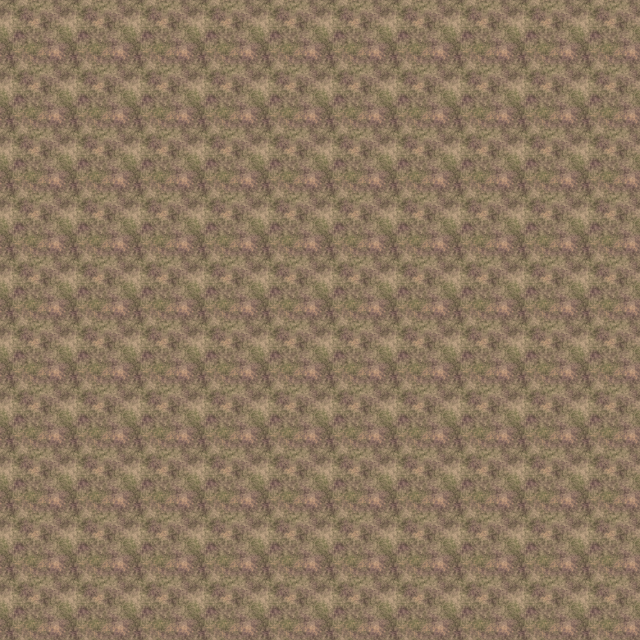
Reproduce this texture procedurally as a three.js fragment shader.

```glsl
// Weathered earthy stone: mottled tan, olive and mauve blotches with fine cracks and grit, in a 10 by 10 repeat.
varying vec2 vUv;

#define REPEATS 10.0        // tiles across and down
#define BLOTCH_CELLS 4.0    // blotches per tile
#define BLOTCH_CONTRAST 0.54
#define GRAIN_CELLS 25.0    // grit per tile
#define GRAIN_CONTRAST 0.38
#define CRACK_CELLS 5.0
#define CRACK_WIDTH 0.06
#define CRACK_DEPTH 0.20
#define TINT_STRENGTH 0.055
#define MID_TONE 0.475
#define DARK_EARTH vec3(0.375, 0.320, 0.255)
#define PALE_SAND vec3(0.745, 0.640, 0.520)

float hash(vec2 p) {
  return fract(sin(dot(p, vec2(127.1, 311.7))) * 43758.5);
}

// Unit gradient at a lattice point that wraps after a whole period
vec2 gradient(vec2 cell, float period, float seed) {
  float angle = 6.28319 * hash(mod(cell, period) + seed);
  return vec2(cos(angle), sin(angle));
}

// Wrapping gradient noise, about -0.7 to 0.7
float noise(vec2 p, float period, float seed) {
  p *= period;
  vec2 i = floor(p);
  vec2 f = p - i;
  vec2 u = f * f * f * (f * (f * 6.0 - 15.0) + 10.0);
  vec2 e = vec2(1.0, 0.0);
  float a = dot(gradient(i, period, seed), f);
  float b = dot(gradient(i + e.xy, period, seed), f - e.xy);
  float c = dot(gradient(i + e.yx, period, seed), f - e.yx);
  float d = dot(gradient(i + e.xx, period, seed), f - e.xx);
  return mix(mix(a, b, u.x), mix(c, d, u.x), u.y);
}

float fbm(vec2 p, float period, float seed) {
  float sum = 0.0;
  float amplitude = 1.0;
  for (int octave = 0; octave < 4; octave++) {
    sum += amplitude * noise(p, period, seed);
    amplitude *= 0.62;
    period *= 2.0;
    seed += 17.0;
  }
  return sum;
}

void main() {
  vec2 tile = vUv * REPEATS;

  // Ragged blotches, bent by a gentle warp
  vec2 warp = vec2(noise(tile, 6.0, 3.0), noise(tile, 6.0, 41.0));
  vec2 bent = tile + 0.07 * warp;
  float blotch = fbm(bent, BLOTCH_CELLS, 7.0);
  float tone = MID_TONE + BLOTCH_CONTRAST * blotch;

  // Fine grit in two sizes
  float grit = noise(tile, GRAIN_CELLS, 59.0) + 0.6 * noise(tile, GRAIN_CELLS * 2.0, 83.0);
  tone += GRAIN_CONTRAST * grit;

  // Broken hairline cracks along the zero line of the noise
  float ridge = abs(noise(bent + 0.03 * warp.yx, CRACK_CELLS, 101.0));
  float crack = 1.0 - smoothstep(0.0, CRACK_WIDTH, ridge);
  crack *= smoothstep(-0.15, 0.2, noise(tile, 4.0, 131.0));
  tone -= CRACK_DEPTH * crack;

  // Pale mineral flecks
  float fleck = smoothstep(0.32, 0.5, noise(tile, 18.0, 149.0));
  tone += 0.16 * fleck;

  vec3 color = mix(DARK_EARTH, PALE_SAND, clamp(tone, 0.0, 1.0));

  // Olive and mauve drift, strongest in the darker patches
  float hue = fbm(tile, 3.0, 173.0);
  float shade = 1.0 - 0.5 * smoothstep(0.3, 0.8, tone);
  color += TINT_STRENGTH * shade * hue * vec3(0.6, -0.5, 0.9);

  // Rusty warmth over some pale patches
  float rust = smoothstep(0.05, 0.5, noise(bent, 3.0, 199.0)) * smoothstep(0.4, 0.8, tone);
  color += rust * vec3(0.035, -0.005, -0.02);

  gl_FragColor = vec4(color, 1.0);
}
```
